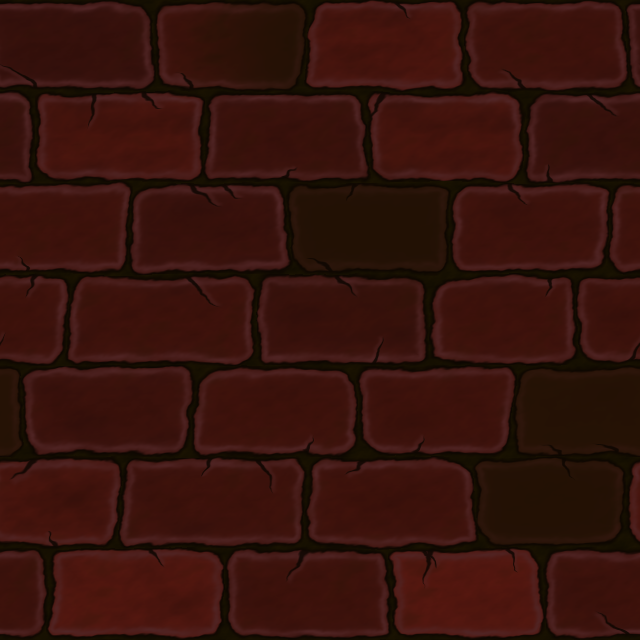
Give the GLSL for this texture, as a WebGL 2 fragment shader.

```glsl
#version 300 es
precision highp float;
// Dark painted brick wall: seven staggered rows of four uneven red bricks.
// Each brick is a warped rounded box with a pale worn rim, tapering cracks
// and mottling from layered sines; grime spots darken some of the bricks.
uniform vec2 u_resolution;
out vec4 fragColor;

const float TAU = 6.2831853;
const float ROWS = 7.0;
const float COLUMNS = 4.0;
const float JOINT_HALF = 0.0062;    // half the mortar width
const float JOINT_TILT = 0.007;     // lean of the upright joints
const float EDGE_WOBBLE = 0.0052;
const float RIM_DEPTH = 0.0062;     // rim centre, measured inside the edge
const float RIM_WIDTH = 0.0052;
const float CRACK_WIDTH = 0.0034;
const float CRACK_CHANCE = 0.5;
const int CRACKS = 3;

const vec3 MORTAR = vec3(0.085, 0.060, 0.005);
const vec3 CREVICE = vec3(0.050, 0.022, 0.004);
const vec3 BRICK_DULL = vec3(0.200, 0.060, 0.040);
const vec3 BRICK_RED = vec3(0.232, 0.066, 0.040);
const vec3 BRICK_WARM = vec3(0.315, 0.085, 0.055);
const vec3 RIM = vec3(0.315, 0.145, 0.145);
const vec3 GRIME = vec3(0.125, 0.067, 0.014);

// Per row, top to bottom: first joint, and how far the middle joints shift.
const vec2 ROW_LAYOUT[7] = vec2[7](
  vec2(0.241, -0.014), vec2(0.055, 0.020), vec2(0.202, 0.000), vec2(0.107, 0.064),
  vec2(0.035, 0.025), vec2(0.188, 0.056), vec2(0.076, 0.035));

// Grime spots: centre and radius.
const vec3 GRIME_SPOTS[4] = vec3[4](
  vec3(0.58, 0.65, 0.12), vec3(0.92, 0.36, 0.11),
  vec3(0.855, 0.22, 0.08), vec3(0.43, 0.93, 0.08));

vec3 hash3(vec2 id, float k) {
  vec3 q = vec3(dot(id, vec2(12.7, 31.1)), dot(id, vec2(26.9, 18.3)), dot(id, vec2(41.3, 28.9)));
  return fract(sin(q + k * 7.31 + 1.7) * 4375.85);
}

// Layered sines that repeat over the canvas for whole frequencies.
float waves(vec2 p, float freq, float seed) {
  float sum = 0.0, amp = 0.6;
  for (int k = 0; k < 4; k++) {
    vec2 a = TAU * freq * vec2(p.x + p.y, 2.0 * p.y - p.x);
    sum += amp * sin(a.x + seed + 1.7 * sin(a.y + 2.0 * seed))
               * cos(a.y - 1.3 * seed + 1.4 * sin(a.x));
    freq *= 2.0; amp *= 0.55; seed += 2.1;
  }
  return sum;
}

float jointX(float row, float i, float v) {
  vec2 layout_ = ROW_LAYOUT[int(row)];
  float lean = hash3(vec2(row, mod(i, COLUMNS)), 9.0).x * 2.0 - 1.0;
  return layout_.x + i / COLUMNS + layout_.y * abs(sin(0.5 * TAU * i / COLUMNS)) + lean * JOINT_TILT * v;
}

float roundBox(vec2 p, vec2 halfSize, float radius) {
  vec2 q = abs(p) - halfSize + radius;
  return length(max(q, 0.0)) + min(max(q.x, q.y), 0.0) - radius;
}

// Tapering cracks from the long edges: x is the dark gap, y its lit flank.
vec2 cracks(vec2 p, vec2 halfSize, vec2 id, float soft) {
  vec2 mask = vec2(0.0);
  for (int k = 0; k < CRACKS; k++) {
    vec3 r = hash3(id, float(k) + 3.0), s = hash3(id, float(k) + 13.0);
    if (s.x > CRACK_CHANCE) continue;
    float side = s.y < 0.5 ? -1.0 : 1.0;
    vec2 dir = normalize(vec2(r.y * 2.4 - 1.2, -0.8 * side));
    vec2 rel = p - vec2((r.x * 1.7 - 0.85) * halfSize.x, side * halfSize.y);
    float t = dot(rel, dir) / mix(0.025, 0.075, r.z);
    float off = dot(rel, vec2(-dir.y, dir.x)) + (s.z - 0.5) * 0.03 * t * t + 0.0012 * sin(t * 11.0);
    float width = CRACK_WIDTH * (1.0 - t);
    float along = smoothstep(-0.2, 0.0, t) * smoothstep(1.0, 0.8, t);
    mask.x = max(mask.x, along * (1.0 - smoothstep(width - soft, width + soft, abs(off))));
    mask.y = max(mask.y, along * exp(-pow((off - width - 0.003) / 0.004, 2.0)));
  }
  return mask;
}

void main() {
  vec2 uv = gl_FragCoord.xy / u_resolution;
  float soft = max(1.0 / min(u_resolution.x, u_resolution.y), 0.0016);
  vec2 p = uv + 0.0035 * vec2(waves(uv, 2.0, 0.4), waves(uv, 2.0, 3.9));

  // Find the row and the brick between two joints.
  float level = (1.0 - p.y) * ROWS;
  float row = mod(floor(level), ROWS);
  float v = 1.0 - 2.0 * fract(level);
  float left = 0.0, right = 1.0, column = 0.0;
  for (float i = -2.0; i <= COLUMNS; i++) {
    float a = jointX(row, i, v), b = jointX(row, i + 1.0, v);
    if (p.x >= a && p.x < b) { left = a; right = b; column = mod(i, COLUMNS); }
  }
  vec2 id = vec2(row, column);
  vec3 rnd = hash3(id, 0.0);
  vec2 local = vec2(p.x - 0.5 * (left + right), v * 0.5 / ROWS);
  vec2 halfSize = vec2(0.5 * (right - left), 0.5 / ROWS) - JOINT_HALF;

  // Uneven outline with its own corner wear.
  float seed = rnd.z * 20.0;
  vec2 worn = local + EDGE_WOBBLE * vec2(waves(uv, 3.0, seed), waves(uv, 3.0, seed + 5.0));
  float corner = mix(0.010, 0.030, hash3(id + sign(local) * 0.37, 1.0).x);
  float d = roundBox(worn, halfSize, corner);

  // Grime follows whole bricks more than single points.
  float grime = 0.0;
  for (int k = 0; k < 4; k++) {
    vec2 gap = uv - 0.65 * local - GRIME_SPOTS[k].xy;
    gap -= round(gap);
    grime = max(grime, exp(-pow(length(gap) / GRIME_SPOTS[k].z, 4.0)));
  }
  float mottle = waves(uv, 2.0, 7.3), grain = waves(uv, 9.0, 2.2);
  grime = clamp(grime * 0.9 + 0.25 * smoothstep(0.2, 0.9, mottle), 0.0, 0.92);

  // Brick face, rim and cracks.
  float warmth = clamp(0.75 * rnd.x + 0.35 * (1.0 - uv.y) + 0.12 * mottle, 0.0, 1.0);
  vec3 face = mix(BRICK_DULL, BRICK_RED, smoothstep(0.0, 0.5, warmth));
  face = mix(face, BRICK_WARM, smoothstep(0.55, 1.0, warmth));
  face *= 1.0 + 0.07 * mottle + 0.05 * grain;
  face = mix(face, GRIME, grime);
  float rim = exp(-pow((d + RIM_DEPTH) / RIM_WIDTH, 2.0)) * (0.62 + 0.3 * waves(uv, 4.0, 1.1));
  rim += 0.18 * exp(-abs(d) / 0.018);
  face = mix(face, RIM, clamp(rim, 0.0, 1.0) * (1.0 - 0.85 * grime));
  vec2 crack = cracks(worn, halfSize, id, soft);
  face = mix(face, RIM, 0.4 * crack.y * (1.0 - grime));
  face = mix(face, CREVICE, 0.85 * crack.x);

  // Mortar, darkest where it meets the bricks.
  vec3 mortar = mix(CREVICE, MORTAR, smoothstep(0.0, 0.008, d)) * (1.0 + 0.2 * grain);
  fragColor = vec4(mix(face, mortar, smoothstep(-soft, soft * 1.5, d)), 1.0);
}
```
